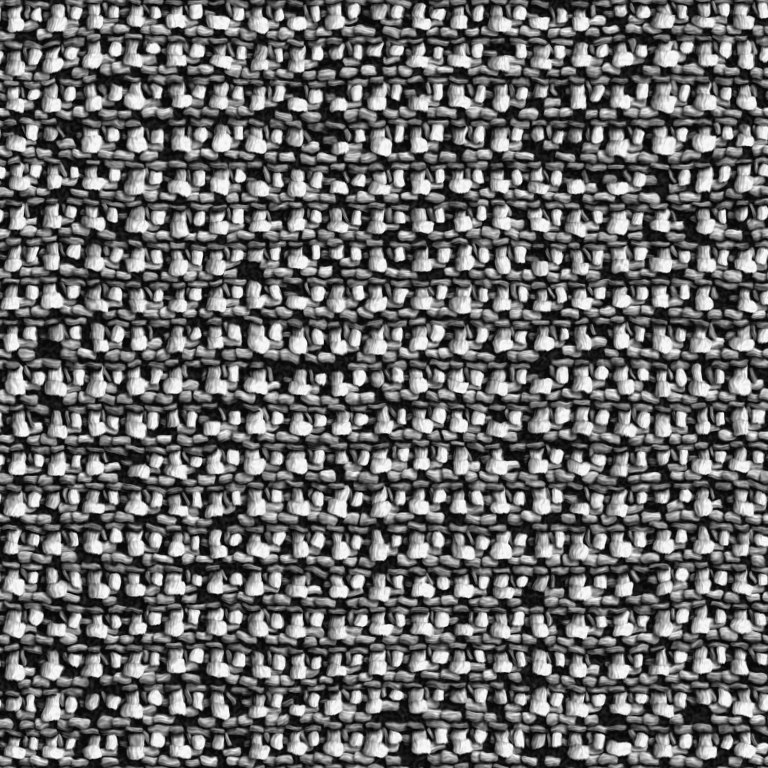
Reproduce this texture procedurally as a three.js fragment shader.

```glsl
// Coarse black and white woven cloth: 19 by 19 knots of bell-shaped warp loops
// and short segmented weft yarns. Each yarn is a rounded box wrapped on the
// grid, jittered per repeat, shaded as a bump and streaked by gradient noise.
varying vec2 vUv;

const float REPEATS = 19.0;
const float EDGE = 0.035;
const float GAP_TONE = 0.07;
const vec2 SHADOW_SHIFT = vec2(0.045, 0.055);
const vec2 WARP_LIGHT = vec2(0.40, -0.06);
const vec2 WEFT_LIGHT = vec2(0.08, 0.30);

vec2 hash2(vec2 p) {
  vec3 a = fract(vec3(p.xyx) * vec3(0.1031, 0.1030, 0.0973));
  a += dot(a, a.yzx + 33.33);
  return fract((a.xx + a.yz) * a.zy);
}

float gradientDot(vec2 corner, vec2 offset) {
  float angle = 6.28319 * hash2(corner).x;
  return dot(vec2(cos(angle), sin(angle)), offset);
}

float gradientNoise(vec2 p) {
  vec2 i = floor(p), f = fract(p);
  vec2 u = f * f * f * (f * (f * 6.0 - 15.0) + 10.0);
  vec2 e = vec2(1.0, 0.0);
  float low = mix(gradientDot(i, f), gradientDot(i + e.xy, f - e.xy), u.x);
  float high = mix(gradientDot(i + e.yx, f - e.yx), gradientDot(i + e.xx, f - e.xx), u.x);
  return 1.4 * mix(low, high, u.y);
}

float roundedBox(vec2 p, vec2 halfSize) {
  float radius = 0.65 * min(halfSize.x, halfSize.y);
  vec2 d = abs(p) - halfSize + radius;
  return length(max(d, 0.0)) + min(max(d.x, d.y), 0.0) - radius;
}

float cover(float distance, float softness) {
  return 1.0 - smoothstep(-softness, softness, distance);
}

// Lays one yarn per repeat over the cloth and returns the new tone.
float layYarn(float cloth, vec2 grid, vec2 centre, vec2 halfSize,
              float tilt, float tone, vec2 light) {
  vec2 q = grid - centre + 0.5;
  vec2 id = floor(q);
  q = fract(q) - 0.5;
  vec2 seed = mod(id, REPEATS) + floor(centre * 91.0) * 7.0;
  vec2 place = hash2(seed) - 0.5;
  vec2 form = hash2(seed + 43.0) - 0.5;

  // wear: a few yarns sink out of sight, the others shift, stretch and tilt
  float present = step(0.07, hash2(seed + 17.0).x);
  q -= place * vec2(0.10, 0.07);
  vec2 size = halfSize * (1.0 + 0.32 * form);
  float a = tilt + 0.26 * form.x;
  q = mat2(cos(a), sin(a), -sin(a), cos(a)) * q;

  float shadow = cover(roundedBox(q + SHADOW_SHIFT, size), 0.07);
  cloth *= 1.0 - 0.80 * shadow * present;

  // bump shading with fibres running along the light's weaker axis
  vec2 n = q / size;
  bool isWarp = abs(light.x) > abs(light.y);
  vec2 fibreScale = isWarp ? vec2(17.0, 5.0) : vec2(5.0, 17.0);
  float fibre = gradientNoise(q * fibreScale + seed * 3.7);
  float shade = tone + dot(n, light) - 0.16 * dot(n, n);
  shade += 0.20 * fibre + 0.22 * place.y;
  float edge = roundedBox(q, size) + 0.018 * fibre;
  return mix(cloth, clamp(shade, 0.04, 0.96), cover(edge, EDGE) * present);
}

float layWeft(float cloth, vec2 g) {
  cloth = layYarn(cloth, g, vec2(0.88, 0.93), vec2(0.27, 0.10), 0.10, 0.52, WEFT_LIGHT);
  cloth = layYarn(cloth, g, vec2(0.16, 0.60), vec2(0.17, 0.11), 0.05, 0.38, WEFT_LIGHT);
  cloth = layYarn(cloth, g, vec2(0.70, 0.45), vec2(0.23, 0.12), -0.08, 0.78, WEFT_LIGHT);
  cloth = layYarn(cloth, g, vec2(0.70, 0.18), vec2(0.20, 0.12), 0.06, 0.66, WEFT_LIGHT);
  return layYarn(cloth, g, vec2(1.08, 0.19), vec2(0.21, 0.12), 0.04, 0.74, WEFT_LIGHT);
}

float layWarp(float cloth, vec2 g) {
  cloth = layYarn(cloth, g, vec2(0.61, 0.73), vec2(0.07, 0.17), -0.35, 0.42, WARP_LIGHT);
  cloth = layYarn(cloth, g, vec2(0.86, 0.68), vec2(0.14, 0.17), 0.08, 0.98, WARP_LIGHT);
  cloth = layYarn(cloth, g, vec2(0.34, 0.72), vec2(0.17, 0.21), 0.04, 0.70, WARP_LIGHT);
  cloth = layYarn(cloth, g, vec2(0.37, 0.43), vec2(0.24, 0.17), 0.05, 0.92, WARP_LIGHT);
  return layYarn(cloth, g, vec2(0.31, 0.95), vec2(0.20, 0.08), 0.02, 0.46, WEFT_LIGHT);
}

void main() {
  vec2 grid = vUv * REPEATS;

  // uneven weaving: slow drift plus small ragged bends
  vec2 drift = vec2(gradientNoise(grid * 0.31), gradientNoise(grid * 0.31 + 57.0));
  vec2 bend = vec2(gradientNoise(grid * 3.3 + 11.0), gradientNoise(grid * 3.3 + 83.0));
  grid += 0.16 * drift + 0.055 * bend;

  float cloth = GAP_TONE + 0.10 * max(gradientNoise(grid * 7.0), 0.0);
  cloth = layWeft(cloth, grid);
  cloth = layWarp(cloth, grid);

  // fine lint
  cloth += 0.07 * gradientNoise(grid * 11.0 + 29.0);
  gl_FragColor = vec4(vec3(clamp(cloth, 0.03, 0.97)), 1.0);
}
```
